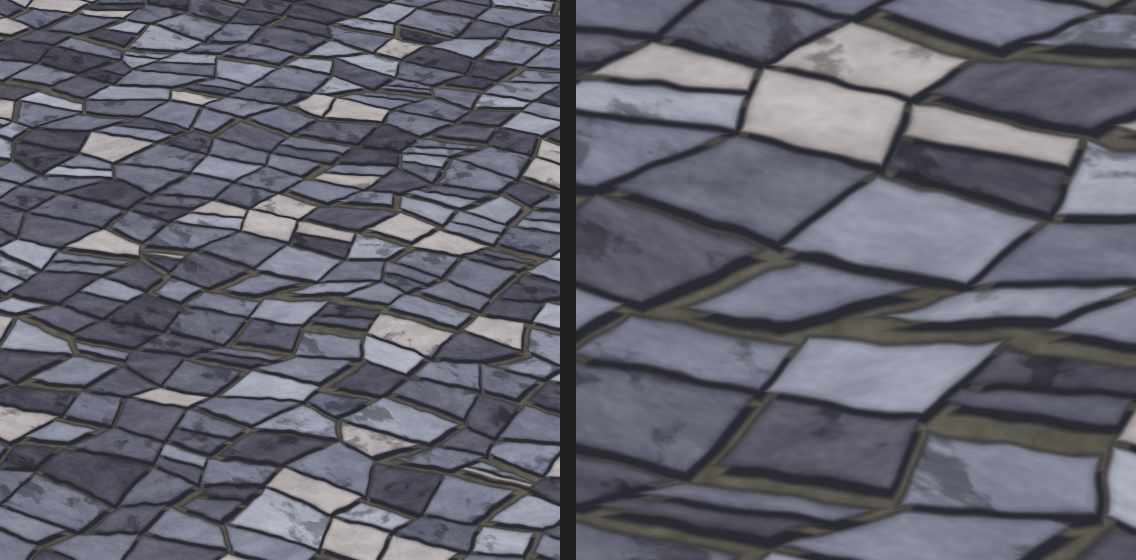
Left: the whole. Right: its middle third, enlarged.
A three.js fragment shader for this texture:

```glsl
// Irregular slate paving: angular grey-blue stones receding in perspective.
varying vec2 vUv;

const float TILT = 0.32;                      // perspective strength
const vec2 ROW_STEP = vec2(0.119, -0.032);    // lattice step along a row
const vec2 SIDE_STEP = vec2(0.056, 0.050);    // lattice step to the next row
const float JITTER = 0.56;                    // corner irregularity
const float JOINT = 0.0030;                   // half width of a tight joint
const float WIDE_JOINT = 0.015;               // extra inset of the loosest edges
const float SPLIT_SHARE = 0.17;               // stones broken into two slivers
const float SOFTNESS = 0.0024;
const vec2 SHADOW_SHIFT = vec2(-0.003, 0.010);

const vec3 DARK_SLATE = vec3(0.295, 0.287, 0.335);
const vec3 MID_SLATE = vec3(0.465, 0.475, 0.545);
const vec3 PALE_SLATE = vec3(0.665, 0.680, 0.735);
const vec3 WARM_STONE = vec3(0.715, 0.680, 0.675);
const vec3 SHADOW = vec3(0.165, 0.163, 0.195);
const vec3 SOIL = vec3(0.355, 0.345, 0.310);

float hash(vec2 p) {
  vec3 q = fract(vec3(p.xyx) * 0.1031);
  q += dot(q, q.yzx + 33.33);
  return fract((q.x + q.y) * q.z);
}

vec2 hash2(vec2 p) {
  return vec2(hash(p + 17.3), hash(p + 91.7));
}

float noise(vec2 p) {
  vec2 i = floor(p), f = fract(p);
  f = f * f * (3.0 - 2.0 * f);
  return mix(mix(hash(i), hash(i + vec2(1.0, 0.0)), f.x),
             mix(hash(i + vec2(0.0, 1.0)), hash(i + 1.0), f.x), f.y);
}

float fbm(vec2 p) {
  float sum = 0.0, amp = 0.5;
  for (int i = 0; i < 4; i++) {
    sum += amp * noise(p);
    p = p * 2.1 + 7.7;
    amp *= 0.5;
  }
  return sum;
}

float cross2(vec2 a, vec2 b) { return a.x * b.y - a.y * b.x; }

// Jittered lattice corner in ground space
vec2 corner(vec2 id) {
  vec2 c = id + (hash2(id) - 0.5) * JITTER;
  return c.x * ROW_STEP + c.y * SIDE_STEP;
}

// Signed distance to the line a-b, positive on its right side
float edgeDistance(vec2 p, vec2 a, vec2 b) {
  return cross2(p - a, normalize(b - a));
}

// Nearest stone: x = signed distance, yz = stone id
vec3 nearestStone(vec2 p) {
  vec2 cell = floor(vec2(cross2(p, SIDE_STEP), cross2(ROW_STEP, p))
                    / cross2(ROW_STEP, SIDE_STEP));
  vec3 best = vec3(1.0, 0.0, 0.0);
  for (int j = -1; j <= 1; j++) {
    for (int i = -1; i <= 1; i++) {
      vec2 id = cell + vec2(float(i), float(j));
      vec2 v0 = corner(id), v1 = corner(id + vec2(1.0, 0.0));
      vec2 v2 = corner(id + 1.0), v3 = corner(id + vec2(0.0, 1.0));
      vec4 edges = vec4(edgeDistance(p, v0, v1), edgeDistance(p, v1, v2),
                        edgeDistance(p, v2, v3), edgeDistance(p, v3, v0));
      vec4 loose = vec4(hash2(id + 3.1), hash2(id + 57.9));
      edges += JOINT + WIDE_JOINT * pow(loose, vec4(7.0));
      float d = max(max(edges.x, edges.y), max(edges.z, edges.w));
      vec2 stoneId = id;
      if (hash(id + 131.0) < SPLIT_SHARE) {
        float cut = edgeDistance(p, mix(v0, v3, 0.42), mix(v1, v2, 0.58));
        d = max(d, JOINT - abs(cut));
        stoneId += step(0.0, cut) * 211.0;
      }
      if (d < best.x) best = vec3(d, stoneId);
    }
  }
  return best;
}

vec3 stoneColor(vec2 p, vec2 id) {
  float tone = hash(id + 41.0);
  vec3 color = mix(DARK_SLATE, MID_SLATE, smoothstep(0.0, 0.55, tone));
  color = mix(color, PALE_SLATE, smoothstep(0.45, 1.0, tone));
  float warm = step(0.80, tone) * step(0.42, hash(id + 73.0));
  color = mix(color, WARM_STONE, warm * 0.85);
  // Cleavage streaks, fine grain and weathered smudges
  vec2 q = p + hash2(id) * 5.0;
  q.y += q.x * (hash(id + 8.0) - 0.35) * 0.7;
  float streak = fbm(q * vec2(22.0, 60.0)) - 0.47;
  float grain = noise(q * vec2(150.0, 230.0)) - 0.5;
  float smudge = smoothstep(0.52, 0.72, fbm(q * vec2(30.0, 48.0) + 19.0));
  color += streak * 0.17 + grain * 0.035;
  return color * (1.0 - smudge * 0.30 * step(0.45, hash(id + 29.0)));
}

void main() {
  // Ground plane, gently bent rows and chipped edges
  vec2 ground = vec2(vUv.x - 0.5, vUv.y) / (1.0 - TILT * vUv.y);
  vec2 p = ground + 0.035 * vec2(noise(ground * 4.0), noise(ground * 4.0 + 31.0));
  p += 0.0045 * (vec2(noise(ground * 48.0), noise(ground * 48.0 + 63.0)) - 0.5);

  vec3 stone = nearestStone(p);
  float above = nearestStone(p + SHADOW_SHIFT).x;

  // Joints: soil, darkened under the stone above and close to any edge
  vec3 joint = SOIL * (0.8 + 0.4 * fbm(ground * 60.0));
  float shade = smoothstep(0.003, -0.003, above);
  shade = max(shade, 0.6 * smoothstep(0.006, 0.0, stone.x));
  joint = mix(joint, SHADOW, shade);

  vec3 face = stoneColor(p, stone.yz);
  face *= 1.0 - 0.14 * smoothstep(-0.007, 0.0, stone.x);
  float cover = smoothstep(SOFTNESS, -SOFTNESS, stone.x);
  gl_FragColor = vec4(mix(joint, face, cover), 1.0);
}
```
